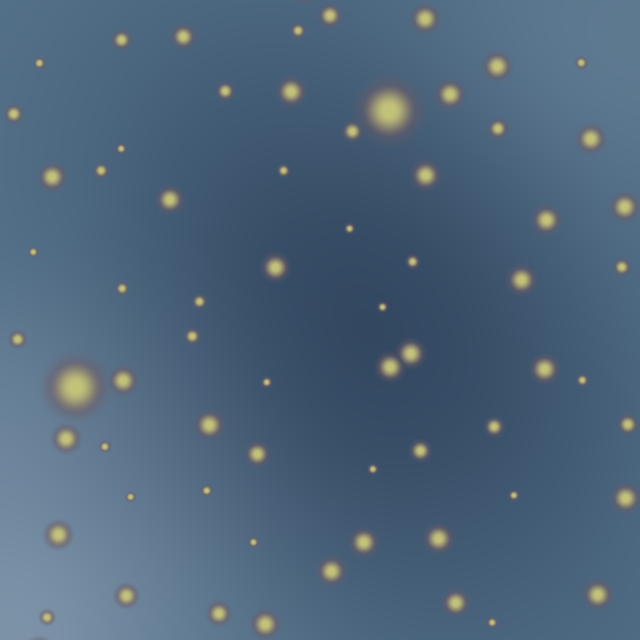
Write a Shadertoy shader that draws this background.

```glsl
const vec3 DEEP_BLUE = vec3(0.195, 0.275, 0.375);
const vec3 MID_BLUE = vec3(0.325, 0.440, 0.535);
const vec3 PALE_HAZE = vec3(0.530, 0.610, 0.690);
const vec3 HALO_COLOR = vec3(0.430, 0.360, 0.400);
const vec3 CORE_COLOR = vec3(0.765, 0.760, 0.475);

const float GRID = 8.0;            // one light per cell
const float MIN_RADIUS = 0.0095;   // halo radii in canvas heights
const float MAX_RADIUS = 0.0255;
const float BIG_RADIUS = 0.056;
const float HALO_OPACITY = 0.72;
const vec2 DARK_CENTER = vec2(0.56, 0.47);
const vec2 BIG_LIGHTS[2] = vec2[2](vec2(0.608, 0.827), vec2(0.118, 0.395));

vec3 hash3(vec2 cell) {
    vec3 p = fract(vec3(cell.xyx) * vec3(0.1031, 0.1030, 0.0973) + 0.137);
    p += dot(p, p.yxz + 33.33);
    return fract((p.xxy + p.yzz) * p.zyx);
}

float softSpot(vec2 p, vec2 center, float size) {
    vec2 d = (p - center) / size;
    return exp(-dot(d, d));
}

// Night gradient, bent by layered sines
vec3 sky(vec2 p) {
    vec2 q = p + 0.018 * vec2(sin(p.y * 7.0 + 1.0) + 0.5 * sin(p.x * 11.0 + p.y * 5.0),
                              sin(p.x * 6.0 + 2.0) + 0.5 * sin(p.y * 12.0 - p.x * 4.0));
    vec2 d = q - DARK_CENTER;
    d = vec2(d.x + 0.22 * d.y, d.y * 0.88);
    vec3 color = mix(DEEP_BLUE, MID_BLUE, smoothstep(-0.04, 0.68, length(d)));
    float haze = 0.78 * softSpot(q, vec2(0.03, 0.02), 0.31)
               + 0.20 * softSpot(q, vec2(1.02, 0.97), 0.28)
               + 0.22 * softSpot(q, vec2(-0.02, 0.40), 0.19);
    return mix(color, PALE_HAZE, min(haze, 1.0));
}

// x: halo coverage, y: core coverage
vec2 glow(vec2 offset, float radius) {
    float r = length(offset) / radius;
    return vec2(1.0 - smoothstep(0.45, 1.12, r), 1.0 - smoothstep(0.12, 0.76, r));
}

// Cellular scatter of small and medium lights
vec2 scatteredLights(vec2 p) {
    vec2 home = floor(p * GRID);
    vec2 light = vec2(0.0);
    for (int y = -1; y <= 1; y++) {
        for (int x = -1; x <= 1; x++) {
            vec2 cell = home + vec2(x, y);
            vec3 h = hash3(cell + 17.0);
            vec2 center = (cell + mix(vec2(0.12), vec2(0.88), h.xy)) / GRID;
            float radius = mix(MIN_RADIUS, MAX_RADIUS, smoothstep(0.12, 0.82, h.z));
            light = max(light, glow(p - center, radius));
        }
    }
    return light;
}

void mainImage(out vec4 fragColor, in vec2 fragCoord) {
    vec2 p = fragCoord / iResolution.y;
    vec2 light = scatteredLights(p);
    for (int i = 0; i < 2; i++) {
        light = max(light, glow(p - BIG_LIGHTS[i], BIG_RADIUS));
    }
    vec3 color = mix(sky(p), HALO_COLOR, light.x * HALO_OPACITY);
    color = mix(color, CORE_COLOR, light.y);
    fragColor = vec4(color, 1.0);
}
```
